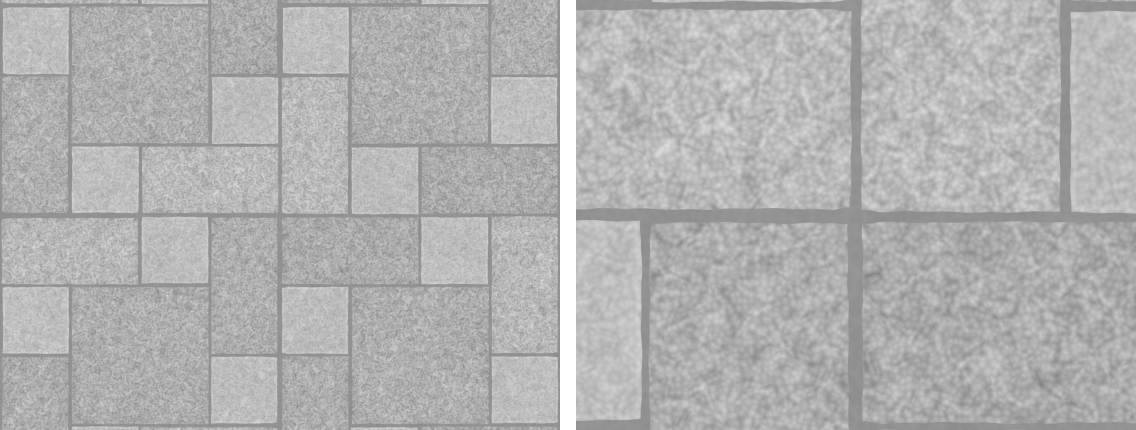
Left: the whole. Right: its middle third, enlarged.
A Shadertoy shader for this pattern:

```glsl
// Grey stone paving: each 4x4 panel holds a big slab ringed by small squares and
// oblong slabs, point-symmetric about its middle. Tiles are box distances; the
// speckled stone is layered cellular noise, with sines for stains and worn joints.

const float TILES_ACROSS = 8.0;
const float PANEL = 4.0;
const float TOP_OFFSET = 0.078;
const vec3 GROUT = vec3(0.572);

float hash(vec2 p) {
    vec3 q = fract(p.xyx * vec3(0.1031, 0.1030, 0.0973));
    q += dot(q, q.yzx + 33.33);
    return fract((q.x + q.y) * q.z);
}

vec2 hash2(vec2 p) {
    return vec2(hash(p), hash(p + 57.3));
}

// Distance to the nearest scattered point, centred near zero
float cellular(vec2 p) {
    vec2 cell = floor(p), local = fract(p);
    float nearest = 8.0;
    for (int y = -1; y <= 1; y++) {
        for (int x = -1; x <= 1; x++) {
            vec2 o = vec2(x, y);
            vec2 r = o + hash2(cell + o) - local;
            nearest = min(nearest, dot(r, r));
        }
    }
    return sqrt(nearest) - 0.48;
}

// Broad uneven stains from crossed sines
float stains(vec2 p) {
    return sin(p.x * 2.3 + 1.7 * sin(p.y * 1.9)) * sin(p.y * 2.9 + 1.3 * sin(p.x * 3.1))
         + 0.5 * sin(p.x * 6.1 + p.y * 3.7 + sin(p.y * 5.3));
}

// Mottled flecks, from soft patches down to fine grit
float stoneGrain(vec2 p) {
    vec2 warped = p + 0.025 * sin(p.yx * 23.0 + 2.0 * sin(p * 17.0));
    return 0.045 * cellular(warped * 5.0)
         - 0.085 * cellular(warped * 11.0 + 9.0)
         + 0.105 * cellular(warped * 19.0 + 31.0)
         - 0.105 * cellular(p * 31.0 + 73.0);
}

// Centre (xy) and size (zw) of the tile holding a point of the panel
vec4 findTile(vec2 p) {
    vec2 fromMiddle = abs(p - 0.5 * PANEL);
    if (max(fromMiddle.x, fromMiddle.y) < 1.0) return vec4(2.0, 2.0, 2.0, 2.0);
    bool turned = p.y > 0.5 * PANEL;
    vec2 q = turned ? PANEL - p : p;
    vec4 tile;
    if (q.x > 3.0)      tile = vec4(3.5, 1.0, 1.0, 2.0);
    else if (q.y > 1.0) tile = vec4(0.5, 1.5, 1.0, 1.0);
    else if (q.x < 2.0) tile = vec4(1.0, 0.5, 2.0, 1.0);
    else                tile = vec4(2.5, 0.5, 1.0, 1.0);
    if (turned) tile.xy = PANEL - tile.xy;
    return tile;
}

// Base grey by tile shape, drifting between neighbouring panels
float tileTone(vec2 size, float row, float side) {
    if (size.x * size.y < 1.5) return 0.739;
    if (size.x * size.y > 3.0) return 0.684;
    if (size.x > size.y) return 0.697 - 0.024 * side;
    float drift = cos(0.7854 * (row - 3.0));
    return 0.69 + 0.02 * drift + 0.012 * side * (1.0 + drift);
}

// Half width of the joint: wider between panels, ragged along its length
float jointHalfWidth(vec2 panelPos, vec2 p, float side) {
    vec2 toSeam = 0.5 * PANEL - abs(panelPos - 0.5 * PANEL);
    vec2 seam = 1.0 - smoothstep(0.05, 0.12, toSeam);
    float ragged = 0.003 * sin(p.x * 9.0 + 2.0 * sin(p.y * 7.0)) + 0.002 * sin((p.x - p.y) * 31.0);
    return 0.021 + 0.010 * seam.x + 0.007 * seam.y * step(side, 0.0) + ragged;
}

void mainImage(out vec4 fragColor, in vec2 fragCoord) {
    float pixel = TILES_ACROSS / iResolution.x;
    vec2 p = vec2(fragCoord.x, iResolution.y - fragCoord.y) * pixel;
    p.y += 1.0 - TOP_OFFSET;

    // Panel, tile and signed distance to the tile edge
    vec2 panel = floor(p / PANEL);
    vec2 panelPos = p - panel * PANEL;
    vec4 tile = findTile(panelPos);
    vec2 tileId = tile.xy + panel * PANEL;
    float side = mod(panel.x, 2.0) * 2.0 - 1.0;
    vec2 shift = (hash2(tileId * 2.0 + 5.0) - 0.5) * 0.02;
    vec2 edge = 0.5 * tile.zw - abs(panelPos - tile.xy - shift);
    float inside = min(edge.x, edge.y) - jointHalfWidth(panelPos, p, side);

    // Stone face
    bool small = tile.z * tile.w < 1.5;
    float tone = tileTone(tile.zw, tileId.y - 1.0, side);
    tone += (hash(tileId * 2.0 + 11.0) - 0.5) * 0.012;
    tone += stoneGrain(p + 3.0 * hash2(tileId)) * (small ? 0.72 : 1.12);
    tone += 0.007 * stains(p);

    // Pale worn rim on the squares, soft dirt along the larger slabs
    float rim = exp(-pow((inside - 0.018) / 0.014, 2.0));
    tone += rim * (small ? 0.035 : 0.008);
    tone -= (small ? 0.0 : 0.025) * exp(-max(inside, 0.0) * 14.0);

    // Joints with a faint grit
    vec3 joint = GROUT + 0.03 * cellular(p * 24.0) + 0.008 * stains(p * 2.0);
    float cover = smoothstep(-0.6 * pixel, 0.9 * pixel, inside);
    fragColor = vec4(mix(joint, vec3(tone), cover), 1.0);
}
```
